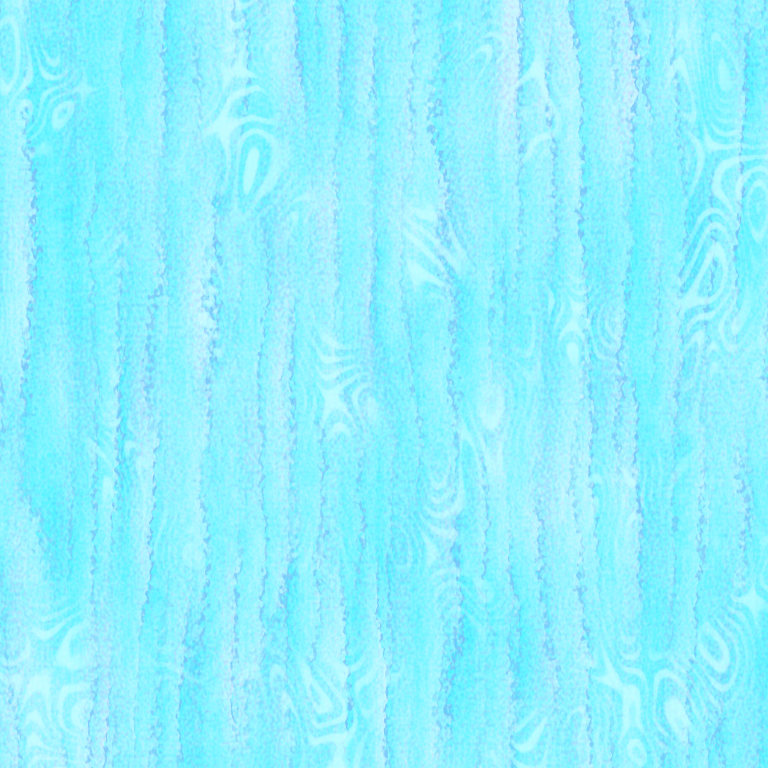
Give the GLSL for this texture, as a Shadertoy shader.

```glsl
const vec3 DEEP = vec3(0.33, 0.955, 1.00);
const vec3 PALE = vec3(0.78, 0.965, 1.00);
const vec3 VEIN = vec3(0.47, 0.75, 0.97);
const vec3 RING = vec3(0.80, 1.00, 1.00);
const float BASE_TONE = 0.47;
const float WASH = 0.36;
const float STREAK_CONTRAST = 0.46;
const float VEIN_WIDTH = 0.0048;
const float VEIN_STRENGTH = 0.80;
const vec2 RING_SCALE = vec2(13.0, 6.5);
const float RING_COUNT = 8.5;
const float RING_STRENGTH = 0.72;
const float GRAIN = 0.42;
const float SHADE = 0.075;
const float TAU = 6.2831853;

vec2 hashDirection(vec2 cell) {
    float a = fract(sin(dot(cell, vec2(127.1, 311.7))) * 43758.5453) * TAU;
    return vec2(cos(a), sin(a));
}

// Gradient noise, roughly -0.7 to 0.7
float noise(vec2 p) {
    vec2 i = floor(p), f = p - i;
    vec2 w = f * f * f * (f * (f * 6.0 - 15.0) + 10.0);
    float a = dot(hashDirection(i), f);
    float b = dot(hashDirection(i + vec2(1, 0)), f - vec2(1, 0));
    float c = dot(hashDirection(i + vec2(0, 1)), f - vec2(0, 1));
    float d = dot(hashDirection(i + vec2(1, 1)), f - vec2(1, 1));
    return mix(mix(a, b, w.x), mix(c, d, w.x), w.y);
}

float fbm(vec2 p) {
    float sum = 0.0, gain = 1.0;
    for (int i = 0; i < 4; i++) {
        sum += gain * noise(p);
        p = p * 2.03 + 17.3;
        gain *= 0.55;
    }
    return sum;
}

// Wavering upright strips: x = tone ramp with a sharp side, y = ragged vein
vec2 streaks(vec2 p, float count, float seed) {
    vec2 q = p + seed;
    float wander = 0.024 * noise(q * vec2(5.0, 3.2))
                 + 0.013 * noise(q * vec2(15.0, 11.0))
                 + 0.005 * noise(q * vec2(60.0, 38.0))
                 + 0.009 * noise(q * vec2(135.0, 95.0))
                 + 0.004 * noise(q * vec2(260.0, 210.0));
    float u = count * (p.x + wander) + 0.9 * noise(q * vec2(8.0, 1.1)) + seed;
    float f = fract(u);
    float side = min(f, 1.0 - f) / count;
    float presence = smoothstep(-0.25, 0.25, noise(q * vec2(13.0, 3.5) + 31.0));
    float ramp = (f - 0.45) * smoothstep(0.0, 0.0025, (1.0 - f) / count);
    float speckle = smoothstep(-0.3, 0.2, noise(q * vec2(170.0, 110.0)));
    float vein = (1.0 - smoothstep(0.001, VEIN_WIDTH, side)) * presence * speckle;
    return vec2(ramp * (0.3 + 0.7 * presence), vein);
}

// Pale contour lines that widen into knots where the field is flat
float growthRings(vec2 p) {
    vec2 q = p * RING_SCALE + 5.7;
    q += 0.4 * vec2(noise(p * vec2(6.0, 8.0) + 9.0), noise(p * 7.0 + 23.0));
    float phase = RING_COUNT * (noise(q) + 0.15 * noise(q * 1.9 + 40.0));
    float slope = length(vec2(dFdx(phase), dFdy(phase)));
    float line = smoothstep(0.35, 0.95, 0.5 + 0.5 * cos(TAU * phase + 2.0));
    float slopePerUnit = slope * iResolution.y;
    float calm = 1.0 - smoothstep(25.0, 130.0, slopePerUnit);
    float resolved = 1.0 - smoothstep(0.3, 0.5, slope);
    float patches = smoothstep(-0.05, 0.35, noise(p * vec2(8.0, 6.0) + 63.0));
    return line * resolved * (0.25 + 0.75 * calm) * (0.15 + 0.85 * patches);
}

void mainImage(out vec4 fragColor, in vec2 fragCoord) {
    vec2 p = fragCoord / iResolution.y;

    // Broad washes and overlapping strips
    vec2 wide = streaks(p, 13.0, 2.3);
    vec2 narrow = streaks(p, 24.0, 7.9);
    float tone = BASE_TONE + WASH * fbm(p * vec2(5.0, 2.8) + 3.0);
    tone += 0.24 * noise(p * vec2(34.0, 3.5));
    tone += STREAK_CONTRAST * (wide.x + 0.7 * narrow.x);

    // Fine fibre and mottled grain
    float fibre = noise(p * vec2(170.0, 38.0));
    float mottle = noise(p * vec2(260.0, 210.0) + 11.0);
    tone += GRAIN * (0.45 * fibre + 0.7 * mottle);
    vec3 color = mix(DEEP, PALE, clamp(tone, 0.0, 1.0));
    float shade = noise(p * vec2(230.0, 170.0) + 80.0) + 0.6 * noise(p * vec2(26.0, 5.0) + 50.0);
    color.g -= SHADE * smoothstep(-0.1, 0.65, shade);

    // Veins, then rings on top
    float vein = max(wide.y, 0.85 * narrow.y);
    color = mix(color, VEIN, VEIN_STRENGTH * vein);
    color = mix(color, RING, RING_STRENGTH * growthRings(p));
    fragColor = vec4(color, 1.0);
}
```
